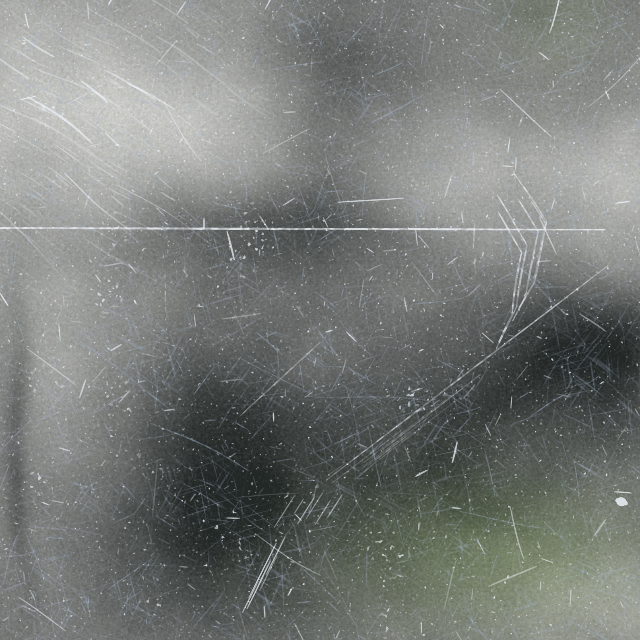
Reproduce this texture procedurally as a WebGL 1 fragment shader.

```glsl
precision highp float;
// Scratched, dusty clear plate in front of a defocused grey-green scene.
// Soft Gaussian blobs form the scene; jittered grids scatter scratches and dust,
// stretched noise adds fine fibers, and a few long lines and scuffs lie on top.
uniform vec2 u_resolution;
const vec3 SHADOW = vec3(.135, .155, .15);
const vec3 LIGHT = vec3(.80, .80, .785);
const vec3 GREEN_TINT = vec3(-.01, .025, -.07);
const vec3 HAIR_COLOR = vec3(.64, .70, .80);
const vec3 GLINT_COLOR = vec3(.93, .95, .97);
const float BASE_TONE = .505;
const float CONTRAST = 1.62;
const float GRAIN = .085;
const float HAZE = .11;
const float TURN = 6.2832;

vec4 hash4(vec2 p) {
  vec4 q = fract(p.xyxy * vec4(.1031, .1030, .0973, .1099));
  q += dot(q, q.wzxy + 33.33);
  return fract((q.xxyz + q.yzzw) * q.zywx);
}
float corner(vec2 cell, vec2 offset) {
  return dot(hash4(cell).xy * 2. - 1., offset);
}
float gradientNoise(vec2 p) {
  vec2 i = floor(p), f = fract(p), e = vec2(1., 0.);
  vec2 u = f * f * f * (f * (f * 6. - 15.) + 10.);
  return mix(mix(corner(i, f), corner(i + e, f - e), u.x),
             mix(corner(i + e.yx, f - e.yx), corner(i + 1., f - 1.), u.x), u.y);
}
float blob(vec2 p, float x, float y, float rx, float ry) {
  vec2 q = (p - vec2(x, y)) / vec2(rx, ry);
  return exp(-dot(q, q));
}
// Fine parallel fibers from stretched noise
float fibers(vec2 p, float angle) {
  float c = cos(angle), s = sin(angle);
  vec2 q = vec2(c * p.x + s * p.y, c * p.y - s * p.x);
  return smoothstep(.18, .5, gradientNoise(q * vec2(13., 250.) + angle * 50.));
}
// Tapered line; below one pixel it fades instead of vanishing
float scratch(vec2 p, vec2 a, vec2 ab, float width) {
  float t = clamp(dot(p - a, ab) / dot(ab, ab), 0., 1.);
  float pixel = 1. / u_resolution.y;
  float radius = width * (.5 + .5 * sqrt(sin(.499 * TURN * t)));
  float soft = max(radius, .6 * pixel);
  float d = length(p - a - ab * t);
  return radius / soft * (1. - smoothstep(soft - .5 * pixel, soft + .5 * pixel, d));
}
// One random scratch per grid cell, its reach kept below one cell
float scatter(vec2 p, float cells, float reach, float dir, float spread, float width, float density) {
  float sum = 0.;
  for (int y = -1; y <= 1; y++)
    for (int x = -1; x <= 1; x++) {
      vec2 id = floor(p * cells) + vec2(x, y);
      vec4 r = hash4(id + cells * 17.3), s = hash4(id + cells * 31.7);
      float angle = dir + spread * (r.z - .5);
      vec2 arm = vec2(cos(angle), sin(angle)) * reach * (.15 + .8 * r.w * r.w) / cells;
      float line = scratch(p, (id + r.xy) / cells - arm, 2. * arm, width * (.5 + s.y));
      sum = max(sum, line * step(s.x, density) * (.25 + .75 * s.z));
    }
  return sum;
}
// Row of parallel strokes, as left by one scuff
float hatch(vec2 p, vec2 start, vec2 stroke, vec2 gap) {
  float sum = 0.;
  for (int i = 0; i < 6; i++) {
    vec4 r = hash4(start * 90. + float(i));
    vec2 a = start + gap * (float(i) + r.x) + stroke * .5 * (r.y - .5);
    sum = max(sum, scratch(p, a, stroke * (.3 + .7 * r.z), .001) * (.4 + .6 * r.w));
  }
  return sum;
}
// Bent strokes running side by side
float bentScuff(vec2 p) {
  float sum = 0.;
  for (int i = 0; i < 5; i++) {
    vec4 r = hash4(vec2(float(i), 5.));
    vec2 bend = vec2(.81, .60) + vec2(.009, .0125) * (float(i) + r.x), drop = vec2(-.012, -.09);
    sum = max(sum, scratch(p, bend, vec2(-.05, .08) * r.y, .0012));
    sum = max(sum, scratch(p, bend, drop, .0015) * (.4 + .6 * r.z));
    sum = max(sum, scratch(p, bend + drop, vec2(-.04, -.07) * r.w, .0012));
  }
  return sum;
}
float sceneTone(vec2 p) {
  float bright = .26 * blob(p, .06, .83, .3, .26) + .14 * blob(p, .33, .79, .13, .1)
    + .18 * blob(p, .72, .72, .16, .13) + .22 * blob(p, .99, .7, .15, .17)
    + .13 * blob(p, .11, .42, .1, .18) + .13 * blob(p, .95, .04, .2, .1);
  float dark = .13 * blob(p, .54, .88, .11, .12) + .21 * blob(p, .43, .64, .22, .08)
    + .33 * blob(p, .35, .23, .16, .21) + .31 * blob(p, .92, .44, .18, .13)
    + .2 * blob(p, .66, .28, .18, .17) + .13 * blob(p, .03, .3, .018, .22);
  return BASE_TONE + CONTRAST * (bright - dark);
}
void main() {
  vec2 p = gl_FragCoord.xy / u_resolution.y;
  vec2 warp = vec2(gradientNoise(p * 5.), gradientNoise(p * 5. + 40.)), q = p + .025 * warp;
  float haze = gradientNoise(p * 9. + 7.) + .5 * gradientNoise(p * 23.);
  float grain = gradientNoise(p * 160.) + 1.3 * gradientNoise(p * 310. + 9.);
  float tone = sceneTone(p + .05 * warp) + HAZE * haze + GRAIN * grain;
  vec3 color = mix(SHADOW, LIGHT, clamp(tone, 0., 1.1));
  color += GREEN_TINT * (blob(p, .78, .13, .25, .12) + .4 * blob(p, .87, .98, .1, .1));
  // Faint fibers and slightly curved hairlines
  float fuzz = 0., swept = blob(p, .1, .82, .25, .2);
  for (int i = 0; i < 4; i++) fuzz += fibers(q, .3 + .75 * float(i));
  fuzz *= .3 * smoothstep(-.35, .35, gradientNoise(p * 8. + 60.));
  float worn = smoothstep(-.15, .2, gradientNoise(p * vec2(90., 110.)));
  float hair = scatter(q, 9., .95, .6, 3., .0008, .9) + scatter(q, 17., .95, .2, TURN, .0008, .9)
    + scatter(q, 30., .9, .4, 4., .0007, .8);
  color = mix(color, HAIR_COLOR, min(.55 * hair * (.5 + .5 * worn) + fuzz, .8));
  // Bright nicks, dust, crumbs, slanted streaks and broken upright marks
  float glint = scatter(q, 10., .6, 0., TURN, .001, .45) + scatter(q, 24., .35, .3, TURN, .0008, .4)
    + scatter(p, 55., .1, 0., TURN, .001, .5) + .8 * scatter(p, 95., .12, 0., TURN, .0007, .5);
  glint += .8 * smoothstep(.22, .4, gradientNoise(p * 140.)) * smoothstep(.25, .45, gradientNoise(p * 9. + 3.));
  glint += swept * (scatter(q, 7., .95, -.55, .3, .0014, 1.) + scatter(q, 13., .95, -.6, .4, .0012, 1.)
    + .5 * fibers(q, -.55));
  float upright = blob(p, .31, .61, .07, .13) + .6 * blob(p, .74, .62, .02, .18);
  glint += worn * upright * scatter(p, 20., .9, .25 * TURN, .12, .0014, .8);
  // Long lines, scuffs and one shiny drop
  float lines = 1.2 * scratch(p, vec2(-.1, .644), vec2(1.045, -.003), .0016) + .85 * bentScuff(q)
    + .7 * scratch(p, vec2(.51, .25), vec2(.44, .335), .0013)
    + .6 * scratch(p, vec2(.375, .35), vec2(.125, .115), .0012)
    + .5 * hatch(p, vec2(.55, .27), vec2(.17, .13), vec2(.002, -.002));
  glint += lines * (.5 + .5 * worn) + hatch(p, vec2(.375, .04), vec2(.045, .09), vec2(.006, .008))
    + .7 * hatch(p, vec2(.43, .19), vec2(.035, .055), vec2(.014, -.001))
    + scratch(p, vec2(.965, .218), vec2(.012, -.004), .007);
  gl_FragColor = vec4(mix(color, GLINT_COLOR, .85 * min(glint, 1.)), 1.);
}
```
